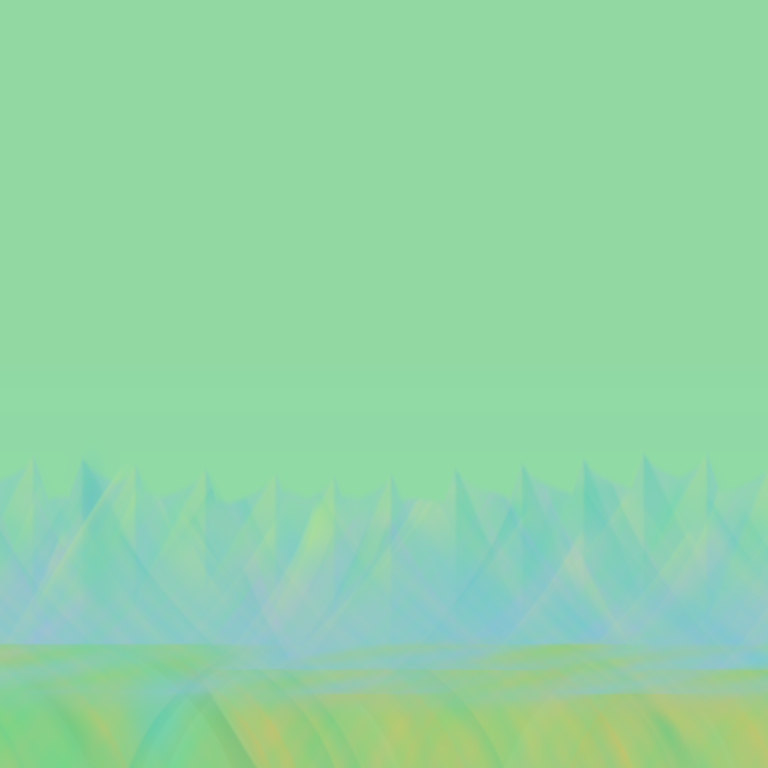
Write a WebGL 2 fragment shader that draws this background.

```glsl
#version 300 es
precision highp float;
// Soft green sky above a translucent ridge of curved, pointed sheets.
// Cusps come from a loop over peaks; further loops layer one-sided
// folds over the blue body and hoops over the warm lower edge.

uniform vec2 u_resolution;
out vec4 fragColor;

float hash(float n) { return fract(sin(n * 127.1 + 3.7) * 4375.85); }

vec2 hashGradient(vec2 cell) {
  float a = 6.2832 * fract(sin(dot(cell, vec2(127.1, 311.7))) * 4375.85);
  return vec2(cos(a), sin(a));
}

// Gradient noise, about -0.7 to 0.7
float noise(vec2 p) {
  vec2 i = floor(p), f = p - i, e = vec2(0.0, 1.0);
  vec2 w = f * f * f * (f * (f * 6.0 - 15.0) + 10.0);
  float low = mix(dot(hashGradient(i), f), dot(hashGradient(i + e.yx), f - e.yx), w.x);
  float high = mix(dot(hashGradient(i + e), f - e), dot(hashGradient(i + 1.0), f - 1.0), w.x);
  return mix(low, high, w.y);
}

// Noise stretched along curves of constant s
float streaks(float s, float y, float seed) {
  return noise(vec2(s * 13.0 + seed, y * 7.0 + seed)) + 0.8 * noise(vec2(s * 42.0 - seed, y * 10.0));
}

float blob(vec2 p, vec2 center, vec2 size) {
  vec2 q = (p - center) / size;
  return exp(-dot(q, q));
}

// Crisp on the outer side, fading inward over the given width
float fold(float d, float width) {
  return smoothstep(-0.002, 0.005, d) * exp(-max(d, 0.0) / width);
}

void main() {
  vec2 p = gl_FragCoord.xy / u_resolution;
  float x = p.x, y = p.y;
  vec3 color = mix(vec3(0.573, 0.846, 0.635), vec3(0.565, 0.853, 0.652), smoothstep(0.62, 0.4, y));

  // Peaks: one steep side, one gently falling side, and coloured facets
  float top = 0.352 + 0.025 * noise(vec2(x * 15.0, 2.0));
  float yellowFacet = 0.0, tealFacet = 0.0;
  for (int k = -1; k < 13; k++) {
    float i = float(k);
    bool leansRight = k == 1 || (k > 6 && k < 11);
    float px = 0.025 + 0.0815 * i + 0.018 * cos(1.5 * i) * exp(-0.2 * abs(i));
    float h = 0.4 + 0.015 * cos(0.62 * i) - 0.008 * hash(i + 2.0);
    float d = (x - px) * (leansRight ? 1.0 : -1.0);
    float t = h - y;
    top = max(top, h - (d > 0.0 ? 0.04 * sqrt(d / 0.06) : -3.0 * d));
    float fade = smoothstep(0.0, 0.012, t) * exp(-t * 9.0);
    float slope = 0.35 + 0.3 * hash(i);
    float facet = fade * smoothstep(-0.003, 0.003, d) * smoothstep(-0.004, 0.005, slope * t - d);
    float back = fade * smoothstep(0.003, -0.003, d) * smoothstep(-0.004, 0.005, slope * t + d);
    tealFacet = max(tealFacet, leansRight ? facet : 0.6 * back * hash(i + 8.0));
    yellowFacet = max(yellowFacet, leansRight ? 0.5 * back * hash(i + 8.0) : facet);
  }

  // Blue body with two families of sagging arcs
  float depth = max(0.42 - y, 0.0) / 0.25;
  float bend = 0.15 * depth * depth;
  float body = smoothstep(-0.004, 0.008, top - y);
  vec3 blue = mix(vec3(0.54, 0.825, 0.71), vec3(0.55, 0.775, 0.81), smoothstep(0.37, 0.15, y));
  blue += streaks(x - bend, y, 3.0) * vec3(0.06, 0.01, -0.04)
        + streaks(x + bend, y, 11.0) * vec3(0.045, -0.025, 0.04);
  blue = mix(blue, vec3(0.61, 0.77, 0.80), 0.6 * blob(p, vec2(0.41, 0.21), vec2(0.07, 0.07)));
  color = mix(color, blue, body * mix(0.6, 1.0, smoothstep(0.39, 0.28, y)));
  color = mix(color, vec3(0.57, 0.80, 0.76), 0.45 * body * exp(-max(top - y, 0.0) / 0.02));
  color = mix(color, vec3(0.65, 0.86, 0.60), 0.7 * yellowFacet);
  color = mix(color, vec3(0.42, 0.80, 0.70), 0.65 * tealFacet);

  // Long folds spreading from cusps, then short ones crowding the ridge
  vec3 tint = vec3(0.0);
  for (float i = 0.0; i < 90.0; i++) {
    bool small = i > 44.0;
    float side = hash(i + 70.0) < 0.5 ? -1.0 : 1.0;
    float t = (small ? 0.31 : 0.25) + (small ? 0.075 : 0.14) * sqrt(hash(i + 20.0)) - y;
    float run = max(t, 0.0);
    float px = fract(i * 0.618 + 0.04 * hash(i)) * 1.16 - 0.08;
    float edge = run * (0.2 + 0.4 * hash(i + 40.0) + 1.4 * run);
    float a = fold(edge - (x - px) * side, small ? 0.012 : 0.012 + 0.025 * hash(i + 30.0));
    a *= smoothstep(0.0, 0.03, t) * exp(-run * (small ? 14.0 : 7.0)) * (0.4 + 0.8 * hash(i + 50.0));
    float kind = mod(i, 3.0);
    tint += a * (kind < 1.0 ? vec3(0.09, 0.03, -0.06) : kind < 2.0 ? vec3(-0.10, -0.01, 0.0) : vec3(0.05, -0.04, 0.06));
  }
  color += tint * body;

  // Large blade at the left with its bright, slightly curved flank
  float drop = max(0.403 - y, 0.0);
  float flank = x - 0.165 + drop * (0.72 - 0.5 * drop);
  float span = smoothstep(0.0, 0.03, drop) * smoothstep(0.24, 0.1, drop);
  color = mix(color, vec3(0.40, 0.77, 0.74), 0.65 * blob(p, vec2(0.12, 0.345), vec2(0.014, 0.045)));
  color = mix(color, vec3(0.69, 0.86, 0.62), 0.8 * span * fold(flank, 0.010));
  color = mix(color, vec3(0.42, 0.81, 0.71), 0.5 * blob(p, vec2(0.13, 0.26), vec2(0.025, 0.06)));

  // Lower hoops: green and teal at the left, orange to the right
  float hoop = sqrt(max(0.0784 - (y + 0.1) * (y + 0.1), 0.0));
  vec3 warm = mix(vec3(0.53, 0.82, 0.52), vec3(0.625, 0.80, 0.485), smoothstep(0.22, 0.4, x));
  warm += streaks(x - hoop, y, 23.0) * vec3(0.08, 0.0, -0.04)
        + streaks(x + hoop, y, 31.0) * vec3(0.07, -0.02, 0.0);
  float shade = 0.255 - x + 0.62 * (0.13 - y);
  warm = mix(warm, vec3(0.43, 0.75, 0.48), 0.75 * fold(shade, 0.05) * smoothstep(0.15, 0.09, y));
  warm = mix(warm, vec3(0.45, 0.81, 0.69), 0.8 * blob(p, vec2(0.205, 0.065), vec2(0.04, 0.06)));
  float rightArc = x - hoop;
  warm = mix(warm, vec3(0.42, 0.78, 0.52), 0.6 * (blob(vec2(rightArc, y), vec2(-0.14, 0.06), vec2(0.022, 0.08))
       + blob(vec2(rightArc, y), vec2(0.63, 0.06), vec2(0.014, 0.08))));
  for (float i = 0.0; i < 40.0; i++) {
    float side = hash(i + 9.0) < 0.3 ? -1.0 : 1.0;
    float x0 = fract(i * 0.618) * 1.5 - 0.28;
    float a = fold(hoop - (x - x0) * side, 0.01 + 0.025 * hash(i + 6.0));
    a *= smoothstep(0.175, 0.12, y) * (0.3 + 0.7 * hash(i + 60.0));
    float kind = mod(i, 3.0);
    warm += a * (kind < 1.0 ? vec3(0.08, -0.03, -0.04) : kind < 2.0 ? vec3(-0.09, -0.01, 0.01) : vec3(0.02, 0.02, 0.03));
  }
  warm = mix(warm, vec3(0.71, 0.77, 0.44), 0.7 * (blob(p, vec2(0.0, 0.15), vec2(0.05, 0.014))
       + blob(p, vec2(0.45, 0.094), vec2(0.06, 0.013)) + blob(p, vec2(0.88, 0.085), vec2(0.09, 0.018))));

  // Broken horizontal edges and shallow streaks mix the hoops into the blue
  float grain = noise(vec2(x * 7.0 - y * 22.0, y * 45.0 - x * 5.0));
  float upper = smoothstep(0.164, 0.159, y) * (0.2 + 0.45 * max(smoothstep(0.38, 0.2, x), blob(p, vec2(0.74, 0.15), vec2(0.09, 0.05))));
  float middle = smoothstep(0.132, 0.127, y) * (0.55 + 0.4 * noise(vec2(x * 6.0, 8.5)));
  float lower = smoothstep(0.101, 0.096, y) * (0.75 + 0.25 * smoothstep(0.1, 0.06, y));
  float amount = max(max(upper, middle), lower);
  amount += 0.55 * grain * smoothstep(0.19, 0.155, y) * smoothstep(0.075, 0.105, y);
  color = mix(color, warm, clamp(amount, 0.0, 1.0));

  fragColor = vec4(clamp(color, 0.0, 1.0), 1.0);
}
```
